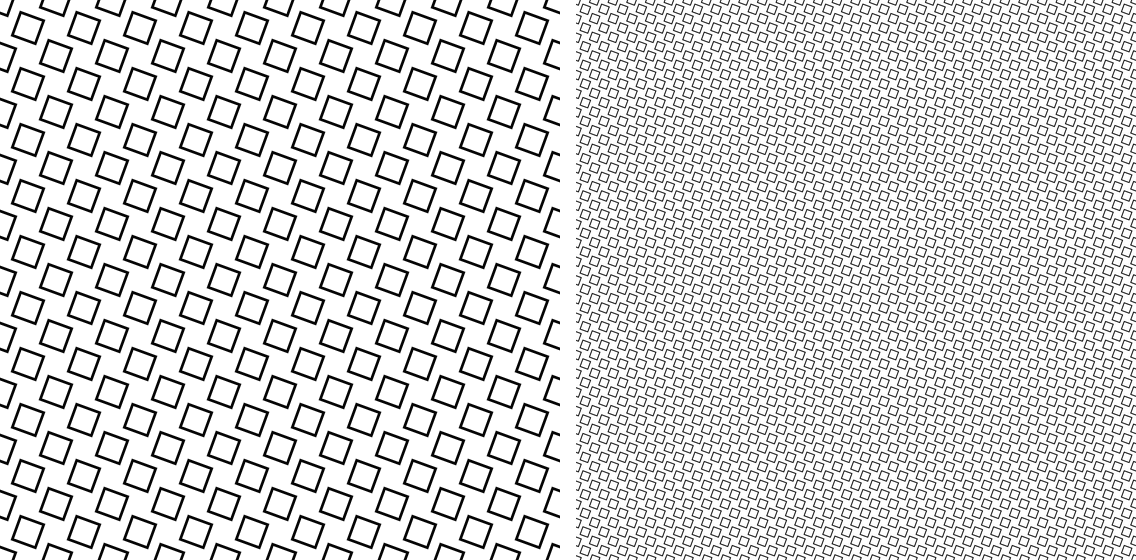
Left, the tile; right, the same tile 3 across and 3 down.
A WebGL 1 fragment shader for this pattern:

```glsl
precision highp float;
// Staggered grid of tilted square outlines, black on white.
// Two square lattices, offset by half a cell, each fold the plane into one
// cell; a box distance turned into a ring draws the outline. Tiles seamlessly.

uniform vec2 u_resolution;

const float REPEATS = 10.0;      // cells across and down
const float TILT = 0.349;        // clockwise turn in radians
const float OUTER_SIDE = 0.485;  // outer side of a square, in cells
const float LINE_WIDTH = 0.0485; // outline thickness, in cells
const vec3 PAPER = vec3(1.0);
const vec3 INK = vec3(0.015);

// Offset from the nearest lattice point
vec2 foldToCell(vec2 p) {
  return fract(p + 0.5) - 0.5;
}

vec2 turnClockwise(vec2 p, float angle) {
  float c = cos(angle);
  float s = sin(angle);
  return vec2(c * p.x - s * p.y, s * p.x + c * p.y);
}

// Distance to a sharp-cornered square outline; negative inside the line
float squareOutline(vec2 p) {
  vec2 q = abs(turnClockwise(p, TILT));
  float midline = 0.5 * (OUTER_SIDE - LINE_WIDTH);
  return abs(max(q.x, q.y) - midline) - 0.5 * LINE_WIDTH;
}

void main() {
  vec2 cell = gl_FragCoord.xy / u_resolution * REPEATS;
  float pixel = REPEATS / min(u_resolution.x, u_resolution.y);

  // Corner lattice and centre lattice
  float d = min(squareOutline(foldToCell(cell)),
                squareOutline(foldToCell(cell + 0.5)));

  // Antialiased coverage over one pixel
  float coverage = clamp(0.5 - d / pixel, 0.0, 1.0);
  gl_FragColor = vec4(mix(PAPER, INK, coverage), 1.0);
}
```
